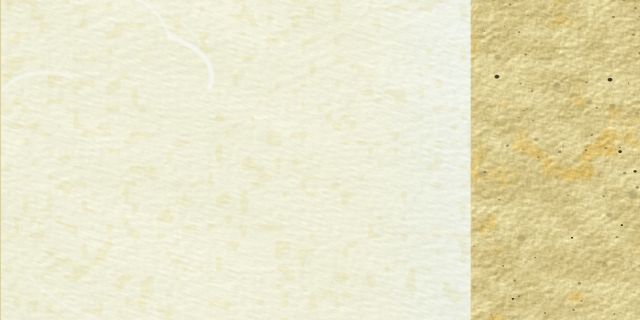
Reproduce this texture procedurally as a Shadertoy shader.

```glsl
// Pale fibrous handmade paper beside a strip of flecked straw-coloured card.

float hash(vec2 p) {
    return fract(sin(dot(p, vec2(127.1, 311.7))) * 43758.545);
}

float noise(vec2 p) {
    vec2 i = floor(p), f = fract(p);
    f = f * f * (3.0 - 2.0 * f);
    return mix(mix(hash(i), hash(i + vec2(1, 0)), f.x),
               mix(hash(i + vec2(0, 1)), hash(i + vec2(1, 1)), f.x), f.y);
}

float fbm(vec2 p) {
    float sum = 0.0, amp = 0.5;
    for (int i = 0; i < 4; i++) {
        sum += amp * noise(p);
        p = mat2(1.6, 1.2, -1.2, 1.6) * p + 7.3;
        amp *= 0.5;
    }
    return sum;
}

// Side-lit surface relief: height difference along the light direction
float relief(vec2 p, vec2 scale) {
    vec2 q = p * scale;
    return fbm(q) - fbm(q + vec2(0.35, -0.6));
}

float segment(vec2 p, vec2 a, vec2 b) {
    vec2 d = b - a;
    return length(p - a - d * clamp(dot(p - a, d) / dot(d, d), 0.0, 1.0));
}

// Soft strand along a quadratic curve
float fibre(vec2 p, vec2 a, vec2 b, vec2 c, float width) {
    float dist = 9.0;
    vec2 last = a;
    for (int i = 1; i <= 12; i++) {
        float t = float(i) / 12.0;
        vec2 next = mix(mix(a, b, t), mix(b, c, t), t);
        dist = min(dist, segment(p, last, next));
        last = next;
    }
    return 1.0 - smoothstep(width * 0.3, width * 1.3, dist);
}

// One randomly placed fleck in some of the grid cells
float flecks(vec2 p, float cells, float density, float radius, float seed) {
    vec2 q = p * cells, home = floor(q);
    float cover = 0.0;
    for (int y = -1; y <= 1; y++)
    for (int x = -1; x <= 1; x++) {
        vec2 id = home + vec2(x, y);
        vec2 centre = id + vec2(hash(id + seed), hash(id + seed + 19.0));
        float r = radius * cells * (0.5 + hash(id + seed + 5.0));
        float d = length((q - centre) * vec2(0.85, 1.1)) + 0.5 * r * (noise(q * 5.0) - 0.5);
        cover = max(cover, step(hash(id + seed + 43.0), density) * (1.0 - smoothstep(r * 0.5, r * 1.3, d)));
    }
    return cover;
}

vec3 palePaper(vec2 p) {
    vec3 col = mix(vec3(0.938, 0.936, 0.848), vec3(0.932, 0.943, 0.895), smoothstep(1.05, 1.47, p.x));

    // Cloudy pulp and slanted streaks
    vec2 slant = vec2(p.x, p.y + 0.3 * p.x);
    col += vec3(0.035, 0.035, 0.06) * (fbm(slant * vec2(3.0, 9.0)) - 0.45);
    col += 0.075 * relief(slant, vec2(48.0, 105.0));
    col -= vec3(0.01, 0.02, 0.06) * smoothstep(0.68, 0.85, noise(p * 38.0));

    // Long white strands
    float strands = 0.8 * fibre(p, vec2(0.43, 1.0), vec2(0.50, 0.97), vec2(0.53, 0.885), 0.006);
    strands = max(strands, fibre(p, vec2(0.53, 0.885), vec2(0.69, 0.83), vec2(0.655, 0.725), 0.009));
    strands = max(strands, 0.5 * fibre(p, vec2(0.45, 0.995), vec2(0.57, 0.95), vec2(0.63, 0.86), 0.004));
    strands = max(strands, 0.85 * fibre(p, vec2(0.008, 0.72), vec2(0.08, 0.80), vec2(0.225, 0.76), 0.007));
    strands = max(strands, 0.4 * fibre(p, vec2(0.16, 0.77), vec2(0.19, 0.79), vec2(0.205, 0.82), 0.005));
    strands = max(strands, 0.5 * fibre(p, vec2(0.09, 0.14), vec2(0.15, 0.06), vec2(0.31, 0.0), 0.005));
    strands = max(strands, 0.3 * fibre(p, vec2(1.14, 0.92), vec2(1.18, 0.90), vec2(1.20, 0.86), 0.005));
    return mix(col, vec3(0.965, 0.97, 0.95), strands * (0.65 + 0.35 * noise(p * 90.0)));
}

vec3 strawCard(vec2 p) {
    vec3 col = mix(vec3(0.82, 0.755, 0.52), vec3(0.88, 0.83, 0.61), smoothstep(0.25, 0.7, fbm(p * vec2(14.0, 20.0))));

    // Ochre stains
    float stain = smoothstep(0.56, 0.76, fbm(p * vec2(11.0, 13.0) + 31.0));
    col = mix(col, vec3(0.87, 0.73, 0.37), 0.65 * stain);

    // Coarse grain
    col += 0.24 * relief(p, vec2(62.0, 88.0)) + 0.05 * (noise(p * 170.0) - 0.5);

    // Grey smudges, brown chips and dark seeds
    col = mix(col, vec3(0.57, 0.53, 0.36), 0.45 * flecks(p, 9.0, 0.25, 0.010, 3.0));
    col = mix(col, vec3(0.48, 0.40, 0.24), 0.6 * flecks(p, 20.0, 0.22, 0.0035, 11.0));
    return mix(col, vec3(0.20, 0.15, 0.10), 0.9 * flecks(p, 8.0, 0.22, 0.0055, 27.0));
}

void mainImage(out vec4 fragColor, in vec2 fragCoord) {
    vec2 p = fragCoord / iResolution.y;
    float pixel = 1.0 / iResolution.y;

    // Sheet edge, then the thin ochre line on the far left
    float card = smoothstep(-pixel, pixel, p.x - 1.471);
    vec3 col = mix(palePaper(p), strawCard(p), card);
    col = mix(vec3(0.85, 0.76, 0.50), col, smoothstep(0.0, 0.004, p.x));
    fragColor = vec4(clamp(col, 0.0, 1.0), 1.0);
}
```
